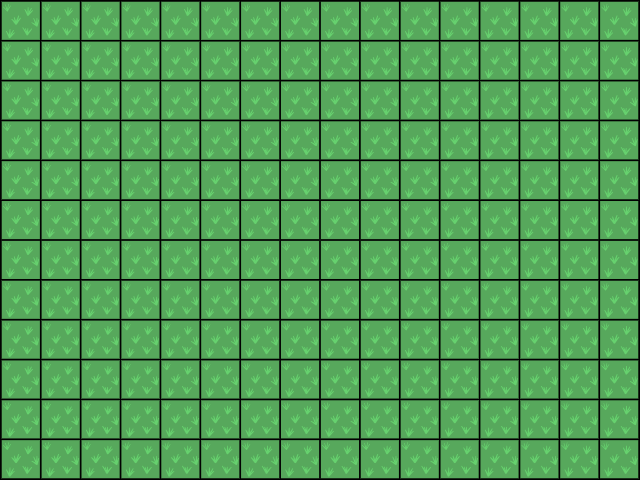
Give the GLSL for this pattern, as a Shadertoy shader.

```glsl
const vec2 TILES = vec2(16.0, 12.0);
const float LINE_WIDTH = 0.0036;    // in canvas heights
const int TUFTS = 6;
const int BLADES = 4;
const float BLADE_LENGTH = 0.19;    // in tiles
const float ROOT_RADIUS = 0.025;
const float TIP_RADIUS = 0.009;
const float FAN_ANGLE = 1.35;       // radians from first to last blade
const vec3 GRASS = vec3(0.34, 0.66, 0.36);
const vec3 BLADE_GREEN = vec3(0.40, 0.82, 0.43);
const vec3 GRID_BLACK = vec3(0.005);

// Root x, root y, lean in radians, thickness
const vec4 TUFT[TUFTS] = vec4[TUFTS](
    vec4(0.16, 0.75,  0.00, 0.60),
    vec4(0.68, 0.65,  0.22, 1.00),
    vec4(0.38, 0.43,  0.00, 1.10),
    vec4(0.90, 0.38, -0.25, 0.95),
    vec4(0.22, 0.09,  0.20, 1.00),
    vec4(0.66, 0.16,  0.00, 1.00));

float hash(vec2 p) {
    return fract(sin(dot(p, vec2(127.1, 311.7))) * 43758.5453);
}

// Distance to a blade that tapers from its root at the origin
float bladeDistance(vec2 p, vec2 tip, float thickness) {
    float along = clamp(dot(p, tip) / dot(tip, tip), 0.0, 1.0);
    float radius = mix(ROOT_RADIUS, TIP_RADIUS, along) * thickness;
    return length(p - tip * along) - radius;
}

// Distance to a fan of blades of uneven length
float tuftDistance(vec2 p, float lean, float thickness, float seed) {
    float d = 1.0;
    for (int i = 0; i < BLADES; i++) {
        float k = float(i);
        float jitter = hash(vec2(k, seed));
        float spread = k / float(BLADES - 1) - 0.5;
        float angle = lean + FAN_ANGLE * spread + 0.25 * (jitter - 0.5);
        float len = BLADE_LENGTH * mix(0.72, 1.08, jitter);
        vec2 tip = len * vec2(sin(angle), cos(angle));
        d = min(d, bladeDistance(p, tip, thickness));
    }
    return d;
}

float coverage(float d, float pixel) {
    return clamp(0.5 - d / pixel, 0.0, 1.0);
}

void mainImage(out vec4 fragColor, in vec2 fragCoord) {
    float pixel = 1.0 / iResolution.y;
    vec2 canvas = iResolution.xy * pixel;

    // Inset the grid so that the outermost lines keep their full width
    vec2 tileSize = (canvas - LINE_WIDTH) / TILES;
    vec2 grid = (fragCoord * pixel - 0.5 * LINE_WIDTH) / tileSize;
    vec2 tile = fract(grid);

    // Grass tufts
    float grass = 1.0;
    for (int i = 0; i < TUFTS; i++) {
        vec4 tuft = TUFT[i];
        grass = min(grass, tuftDistance(tile - tuft.xy, tuft.z, tuft.w, float(i)));
    }
    vec3 color = mix(GRASS, BLADE_GREEN, coverage(grass, pixel / tileSize.y));

    // Grid lines
    vec2 edge = min(tile, 1.0 - tile) * tileSize;
    float line = min(edge.x, edge.y) - 0.5 * LINE_WIDTH;
    color = mix(color, GRID_BLACK, coverage(line, pixel));

    fragColor = vec4(color, 1.0);
}
```
